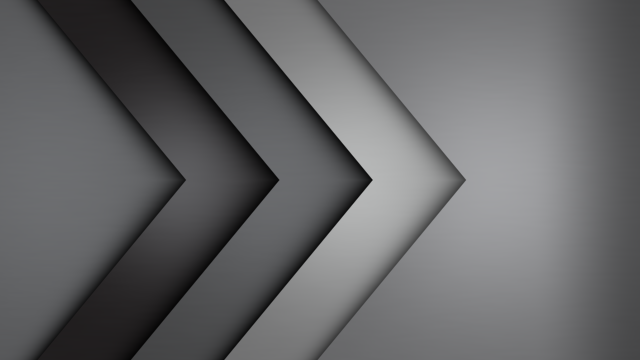
This background is drawn by a WebGL 2 fragment shader. Its source:

```glsl
#version 300 es
precision highp float;
// Layered metallic grey chevrons pointing right, with soft glows and edge shadows.

uniform vec2 u_resolution;
out vec4 fragColor;

// Lengths are in canvas heights.
const int   LAYERS     = 5;
const float FIRST_TIP  = 0.517;
const float TIP_STEP   = 0.2593;
const float EDGE_SLOPE = 0.826;
const float MID_Y      = 0.5;
const float VIGNETTE   = 0.33;
const float GRAIN      = 0.006;

// Per layer, from left to right.
const vec3 BASE[LAYERS] = vec3[](
    vec3(0.310, 0.312, 0.318), vec3(0.125, 0.115, 0.118), vec3(0.255, 0.256, 0.260),
    vec3(0.425, 0.425, 0.428), vec3(0.385, 0.386, 0.392));
const vec3 GLOW[LAYERS] = vec3[](
    vec3(0.425, 0.430, 0.440), vec3(0.365, 0.365, 0.375), vec3(0.415, 0.420, 0.430),
    vec3(0.715, 0.720, 0.720), vec3(0.635, 0.638, 0.648));
const float GLOW_X[LAYERS]      = float[](0.15, 0.50, 0.77, 0.99, 1.37);
const float GLOW_RADIUS[LAYERS] = float[](0.46, 0.25, 0.38, 0.36, 0.42);
const float SHADOW[LAYERS]      = float[](0.84, 0.88, 0.90, 0.58, 0.0);
const float SHADOW_WIDTH[LAYERS] = float[](0.075, 0.085, 0.075, 0.065, 0.1);

vec2 hashGradient(vec2 cell) {
    vec3 h = fract(cell.xyx * vec3(0.1031, 0.1030, 0.0973));
    h += dot(h, h.yzx + 33.33);
    return fract((h.xx + h.yz) * h.zy) * 2.0 - 1.0;
}

float gradientNoise(vec2 p) {
    vec2 i = floor(p), f = fract(p), k = vec2(0.0, 1.0);
    vec2 w = f * f * f * (f * (f * 6.0 - 15.0) + 10.0);
    float a = dot(hashGradient(i), f);
    float b = dot(hashGradient(i + k.yx), f - k.yx);
    float c = dot(hashGradient(i + k.xy), f - k.xy);
    float d = dot(hashGradient(i + k.yy), f - k.yy);
    return mix(mix(a, b, w.x), mix(c, d, w.x), w.y);
}

// Colour of one layer; inset is the horizontal distance to its right edge.
vec3 layerColor(int i, vec2 p, float inset) {
    vec2 q = (p - vec2(GLOW_X[i], MID_Y)) / GLOW_RADIUS[i];
    vec3 color = mix(BASE[i], GLOW[i], exp(-dot(q, q)));
    float width = SHADOW_WIDTH[i] * mix(1.0, 0.65, 2.0 * abs(p.y - MID_Y));
    float fade = max(inset, 0.0) / width;
    return color * (1.0 - SHADOW[i] * exp(-1.3 * fade - 0.5 * fade * fade));
}

void main() {
    vec2 p = gl_FragCoord.xy / u_resolution.y;
    float aspect = u_resolution.x / u_resolution.y;
    float pixel = 1.0 / u_resolution.y;
    float chevron = p.x + EDGE_SLOPE * abs(p.y - MID_Y);

    // Rightmost panel, darkened towards the canvas border
    vec3 color = layerColor(LAYERS - 1, p, 1.0);
    color *= 1.0 - VIGNETTE * smoothstep(aspect - 0.30, aspect, p.x);

    // Stack the chevrons from right to left
    for (int i = LAYERS - 2; i >= 0; i--) {
        float inset = FIRST_TIP + TIP_STEP * float(i) - chevron;
        float cover = smoothstep(-pixel, pixel, inset);
        color = mix(color, layerColor(i, p, inset), cover);
    }

    // Faint brushed grain
    color += GRAIN * gradientNoise(p * vec2(12.0, 90.0));
    fragColor = vec4(color, 1.0);
}
```
